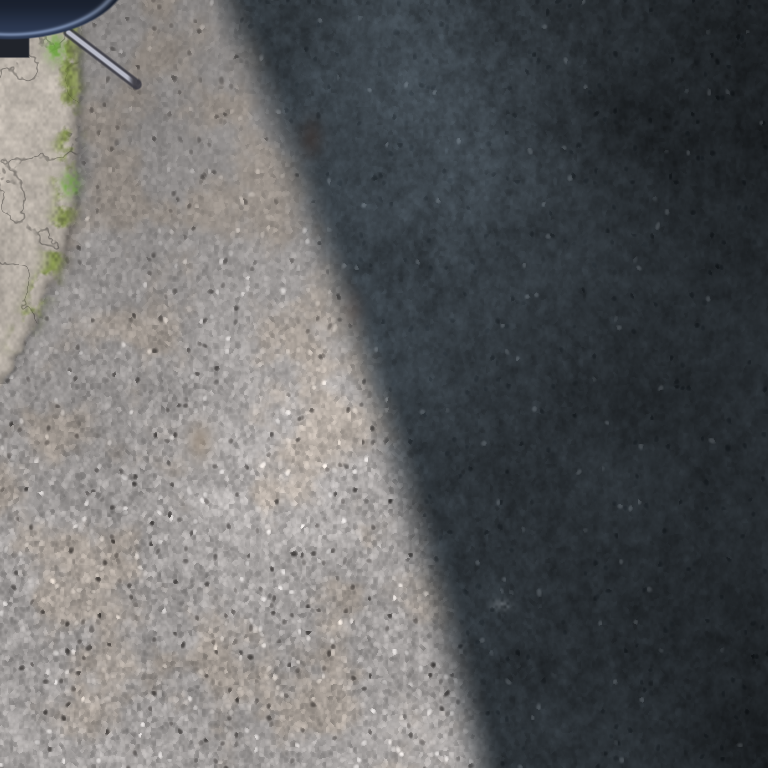
Give the GLSL for this texture, as a Shadertoy shader.

```glsl
// Sunlit gravel crossed by a soft curved shadow, with a mossy slab and a dark bowl in one corner.
#define SUN_TINT vec3(0.605, 0.592, 0.587)
#define SHADE_TINT vec3(0.165, 0.188, 0.207)
#define SLAB_TINT vec3(0.72, 0.69, 0.655)
#define MOSS_TINT vec3(0.42, 0.49, 0.20)
#define BOWL_TINT vec3(0.11, 0.14, 0.20)
#define STONES 150.0
#define PENUMBRA 0.036
#define GRAIN 0.30

float hash(vec2 p) {
    return fract(sin(dot(p, vec2(127.1, 311.7))) * 43758.5453);
}

float noise(vec2 p) {
    vec2 i = floor(p), f = fract(p);
    f = f * f * (3.0 - 2.0 * f);
    return mix(mix(hash(i), hash(i + vec2(1, 0)), f.x),
               mix(hash(i + vec2(0, 1)), hash(i + vec2(1, 1)), f.x), f.y);
}

float fbm(vec2 p) {
    float sum = 0.0, amp = 0.5;
    for (int k = 0; k < 5; k++) {
        sum += amp * noise(p);
        p = mat2(1.6, 1.2, -1.2, 1.6) * p + 7.3;
        amp *= 0.5;
    }
    return sum / 0.97;
}

// Scattered stones: x = stone tone, y = distance to its centre, z = rarity value.
vec3 stones(vec2 p) {
    vec2 cell = floor(p);
    vec3 best = vec3(0.0, 9.0, 0.0);
    for (int j = -1; j <= 1; j++)
    for (int i = -1; i <= 1; i++) {
        vec2 c = cell + vec2(i, j);
        vec2 centre = c + 0.15 + 0.7 * vec2(hash(c), hash(c + 41.3));
        float d = length(p - centre);
        if (d < best.y) best = vec3(hash(c + 17.9), d, hash(c + 73.1));
    }
    return best;
}

float segment(vec2 p, vec2 a, vec2 b) {
    vec2 ab = b - a;
    return length(p - a - ab * clamp(dot(p - a, ab) / dot(ab, ab), 0.0, 1.0));
}

float spot(vec2 p, vec2 centre, vec2 size) {
    vec2 q = (p - centre) / size;
    return exp(-dot(q, q));
}

float cover(float d) {
    return 1.0 - smoothstep(-0.0015, 0.0015, d);
}

void mainImage(out vec4 fragColor, in vec2 fragCoord) {
    vec2 uv = fragCoord / iResolution.xy;
    float down = 1.0 - uv.y;
    vec2 p = vec2(uv.x, down);

    // Stone grain and broad mottling
    vec2 warp = 0.004 * vec2(noise(uv * 90.0), noise(uv * 90.0 + 31.0));
    vec3 stone = stones((uv + warp) * STONES * vec2(1.0, 0.85));
    float fine = noise(uv * vec2(260.0, 210.0)) - 0.5;
    float mid = fbm(uv * vec2(75.0, 60.0)) - 0.5;
    float broad = fbm(uv * 6.0 + 3.0) - 0.5;
    float body = 1.0 - smoothstep(0.15, 0.7, stone.y);
    float grain = (stone.x - 0.5) * (0.35 + 0.5 * body) + 0.4 * fine + 0.55 * mid;
    float chip = smoothstep(0.94, 0.97, stone.z) * body;
    float pit = (1.0 - smoothstep(0.03, 0.06, stone.z)) * body;

    // Sunlit gravel, paler and coarser toward the bottom
    float coarse = mix(0.65, 1.15, smoothstep(0.1, 0.7, down));
    vec3 sunny = SUN_TINT * (0.90 + 0.17 * smoothstep(0.05, 0.65, down));
    sunny *= 1.0 + GRAIN * coarse * grain + 0.22 * broad;
    sunny += coarse * (0.16 * chip - 0.22 * pit);
    sunny *= 1.0 + 0.07 * spot(p, vec2(0.37, 0.55), vec2(0.10, 0.16));
    sunny *= 1.0 - 0.10 * spot(p, vec2(0.02, 0.56), vec2(0.12, 0.10));
    vec3 warm = vec3(1.03, 1.0, 0.96);
    sunny *= mix(vec3(1.0), warm, smoothstep(0.0, 0.25, fbm(uv * 14.0) - 0.45));
    sunny = mix(sunny, vec3(0.58, 0.51, 0.43), 0.5 * spot(p, vec2(0.26, 0.575), vec2(0.016, 0.024)));

    // Pale slab with cracks and a mossy rim
    float bend = max(down - 0.2, 0.0);
    float rim = 0.1 - 1.1 * bend * bend + 0.018 * (fbm(uv * 35.0) - 0.5);
    float slabDist = uv.x - rim;
    float slabMask = 1.0 - smoothstep(-0.004, 0.004, slabDist);
    vec3 slab = SLAB_TINT * (1.0 + 0.22 * mid + 0.12 * fine + 0.25 * broad);
    float crack = abs(fbm(uv * 16.0 + 11.0) - 0.5);
    slab *= 1.0 - 0.28 * (1.0 - smoothstep(0.0, 0.018, crack));
    vec3 ground = mix(sunny, slab, slabMask);
    ground *= 1.0 - 0.22 * exp(-pow(slabDist / 0.009, 2.0)) * step(down, 0.5);
    float patches = smoothstep(0.42, 0.6, fbm(uv * 32.0 + 5.0));
    float moss = exp(-pow((slabDist + 0.012) / 0.014, 2.0)) * patches * (1.0 - smoothstep(0.40, 0.47, down));
    ground = mix(ground, MOSS_TINT * (1.0 + 0.5 * fine), 0.75 * moss);
    float tufts = spot(p, vec2(0.072, 0.063), vec2(0.012, 0.018)) + spot(p, vec2(0.092, 0.24), vec2(0.011, 0.014));
    ground = mix(ground, vec3(0.40, 0.62, 0.22), clamp(tufts * (0.75 + fine), 0.0, 0.85));

    // Bluish shade, deeper toward the right
    vec3 shade = SHADE_TINT * mix(1.20, 0.80, smoothstep(0.45, 1.0, uv.x));
    shade *= 1.0 + 0.28 * spot(p, vec2(0.61, 0.12), vec2(0.15, 0.22));
    shade *= 1.0 + 0.22 * grain + 0.55 * broad + 0.35 * mid;
    shade += 0.10 * chip * step(0.65, stone.x) - 0.045 * pit;
    float rust = spot(p, vec2(0.405, 0.18), vec2(0.015, 0.025)) + spot(p, vec2(0.459, 0.405), vec2(0.014, 0.022));
    shade = mix(shade, vec3(0.25, 0.20, 0.18), 0.5 * rust);
    shade += 0.22 * spot(p, vec2(0.653, 0.788), vec2(0.012, 0.007)) * (0.6 + fine);

    // Curved shadow edge
    float edge = 0.293 + 0.425 * down - 0.093 * down * down;
    float shadow = smoothstep(-PENUMBRA, PENUMBRA, uv.x - edge + 0.008 * mid);
    vec3 color = mix(ground, shade, shadow);

    // Metal peg with a dark outline and tip
    float peg = segment(p, vec2(0.089, 0.042), vec2(0.178, 0.110));
    color = mix(color, vec3(0.20, 0.20, 0.24), 0.8 * cover(peg - 0.0065));
    color = mix(color, vec3(0.72, 0.73, 0.78), cover(peg - 0.0030) * (1.0 - smoothstep(0.165, 0.175, uv.x)));

    // Dark bowl, its bright lip and the block beneath
    vec2 block = abs(p - vec2(0.013, 0.058)) - vec2(0.025, 0.017);
    color = mix(color, vec3(0.13, 0.14, 0.17), cover(max(block.x, block.y)));
    vec2 bowlPos = (p - vec2(0.013, -0.039)) / vec2(0.156, 0.090);
    float bowl = (length(bowlPos) - 1.0) * 0.09;
    vec3 bowlColor = BOWL_TINT * (0.9 + 0.7 * smoothstep(0.0, 0.045, down));
    bowlColor += vec3(0.27, 0.29, 0.32) * exp(-pow((bowl + 0.006) / 0.0025, 2.0));
    color = mix(color, bowlColor, cover(bowl));

    fragColor = vec4(clamp(color, 0.0, 1.0), 1.0);
}
```
